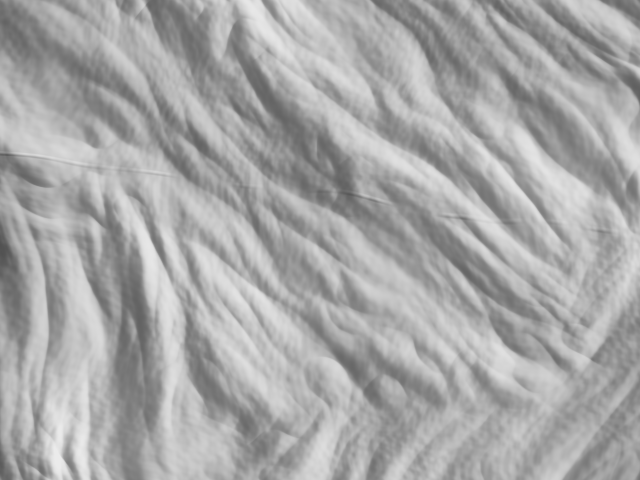
Give the GLSL for this texture, as a WebGL 1 fragment shader.

```glsl
precision highp float;
// Draws a rumpled pale grey bedsheet with diagonal folds, creases and a faint seam.

uniform vec2 u_resolution;

const vec2 LIGHT_DIR = vec2(-0.95, -0.31);
const float MID_TONE = 0.678;
const float SHADOW_GAIN = 0.235;
const float GLOW_GAIN = 0.175;
const float SOFT_LIMIT = 0.5;      // compression of steep slopes
const float SLOPE_STEP = 0.0013;   // half width of the slope sample
const float MAIN_ANGLE = -0.65;    // fold directions in radians
const float STEEP_ANGLE = -1.3;
const float RISING_ANGLE = 0.95;
const float PLEAT_TURN = -0.2;     // small pleats run askew to the folds
const vec2 BROAD_SCALE = vec2(1.4, 6.0);   // along and across a fold
const vec2 CREASE_SCALE = vec2(2.4, 9.5);
const vec2 PLEAT_SCALE = vec2(5.0, 17.0);
const vec2 TUCK_SCALE = vec2(13.0, 31.0);
const float BROAD_SLOPE = 0.72;
const float CREASE_SLOPE = 0.8;
const float PLEAT_SLOPE = 0.5;
const float TUCK_SLOPE = 0.26;
const float CRUMPLE_SCALE = 12.0;
const float CRUMPLE_SLOPE = 0.65;
const float WRINKLE_SCALE = 62.0;
const float WRINKLE_SLOPE = 0.16;
const float WARP_AMOUNT = 0.07;
const float RIPPLE_AMOUNT = 0.016;
const float UNEVEN_LIGHT = 0.13;
const float SEAM_WIDTH = 0.004;

vec2 gradientAt(vec2 cell) {
  float h = fract(sin(dot(cell, vec2(127.1, 311.7))) * 43758.55);
  return vec2(cos(6.2832 * h), sin(6.2832 * h));
}

float gradientNoise(vec2 p) {
  vec2 i = floor(p);
  vec2 f = p - i;
  vec2 u = f * f * f * (f * (f * 6.0 - 15.0) + 10.0);
  vec2 e = vec2(1.0, 0.0);
  float low = mix(dot(gradientAt(i), f), dot(gradientAt(i + e), f - e), u.x);
  float high = mix(dot(gradientAt(i + e.yx), f - e.yx),
                   dot(gradientAt(i + e.xx), f - e.xx), u.x);
  return mix(low, high, u.y);
}

// Sharp crests along the zero lines of a noise value.
float crest(float n, float rounding) {
  return -sqrt(n * n + rounding * rounding);
}

vec2 alongAcross(vec2 p, float angle) {
  vec2 along = vec2(cos(angle), sin(angle));
  return vec2(dot(p, along), dot(p, vec2(-along.y, along.x)));
}

// Rounded swells with narrow crests, pleats and tucks along one direction.
float folds(vec2 p, float angle, float seed) {
  vec2 q = alongAcross(p, angle);
  vec2 askew = alongAcross(p, angle + PLEAT_TURN);
  float broad = gradientNoise(q * BROAD_SCALE + seed);
  float crease = gradientNoise(q * CREASE_SCALE + seed * 1.7);
  float pleat = gradientNoise(askew * PLEAT_SCALE + seed * 2.3);
  float tuck = gradientNoise(askew * TUCK_SCALE + seed * 3.1);
  return broad * BROAD_SLOPE / BROAD_SCALE.y
       + crest(crease, 0.03) * CREASE_SLOPE / CREASE_SCALE.y
       + crest(pleat, 0.06) * PLEAT_SLOPE / PLEAT_SCALE.y
       + tuck * TUCK_SLOPE / TUCK_SCALE.y;
}

float clothHeight(vec2 p) {
  vec2 warp = vec2(gradientNoise(p * 2.1 + 3.1), gradientNoise(p * 2.1 + 17.4));
  vec2 ripple = vec2(gradientNoise(p * 7.0 + 5.2), gradientNoise(p * 7.0 + 29.8));
  vec2 q = p + WARP_AMOUNT * warp + RIPPLE_AMOUNT * ripple;

  // Regions where the cloth is pulled in other directions.
  float steep = (1.0 - smoothstep(0.36, 0.5, q.x + 0.25 * (q.y - 0.2)))
              * (1.0 - smoothstep(0.56, 0.72, q.y));
  float right = smoothstep(1.1, 1.24, q.x) * (1.0 - smoothstep(0.48, 0.7, q.y));
  float bottom = (1.0 - smoothstep(0.08, 0.22, q.y)) * smoothstep(0.3, 0.5, q.x);
  float rising = 1.0 - (1.0 - right) * (1.0 - bottom);

  float height = folds(q, MAIN_ANGLE, 5.3);
  height = mix(height, folds(q, STEEP_ANGLE, 23.6), steep);
  height = mix(height, folds(q, RISING_ANGLE, 41.2), rising);

  // Patches of crumpled cloth, and fine wrinkles everywhere.
  float patches = smoothstep(-0.1, 0.35, gradientNoise(p * 3.2 + 6.0));
  float crumple = crest(gradientNoise(q * CRUMPLE_SCALE + 1.3), 0.03);
  height += patches * crumple * CRUMPLE_SLOPE / CRUMPLE_SCALE;
  height += gradientNoise(q * WRINKLE_SCALE) * WRINKLE_SLOPE / WRINKLE_SCALE;
  return height;
}

// A stitched line: a soft thin groove with a pale lip above it.
float seamShade(vec2 p) {
  float offset = p.y - 0.68 + 0.13 * p.x - 0.03 * gradientNoise(p * 5.0);
  float groove = 1.0 - smoothstep(0.0, SEAM_WIDTH, abs(offset));
  float lip = 1.0 - smoothstep(0.0, SEAM_WIDTH, abs(offset - 1.5 * SEAM_WIDTH));
  float strength = smoothstep(-0.2, 0.5, gradientNoise(p * 11.0 + 2.0));
  return (0.06 * lip - 0.1 * groove) * strength;
}

void main() {
  vec2 p = gl_FragCoord.xy / u_resolution.y;

  // Slope towards the light, with bright and dark sides limited softly.
  vec2 reach = LIGHT_DIR * SLOPE_STEP;
  float slope = (clothHeight(p - reach) - clothHeight(p + reach)) / (2.0 * SLOPE_STEP);
  float lit = slope / sqrt(1.0 + SOFT_LIMIT * slope * slope);
  float tone = MID_TONE + lit * (lit < 0.0 ? SHADOW_GAIN : GLOW_GAIN);

  // Broad uneven light, the seam, and a darker left edge.
  vec2 drift = alongAcross(p, MAIN_ANGLE) * vec2(1.6, 3.0);
  tone += UNEVEN_LIGHT * gradientNoise(drift + 9.0) + seamShade(p);
  tone -= 0.08 * (1.0 - smoothstep(0.0, 0.12, p.x));
  gl_FragColor = vec4(vec3(clamp(tone, 0.0, 0.92)), 1.0);
}
```
